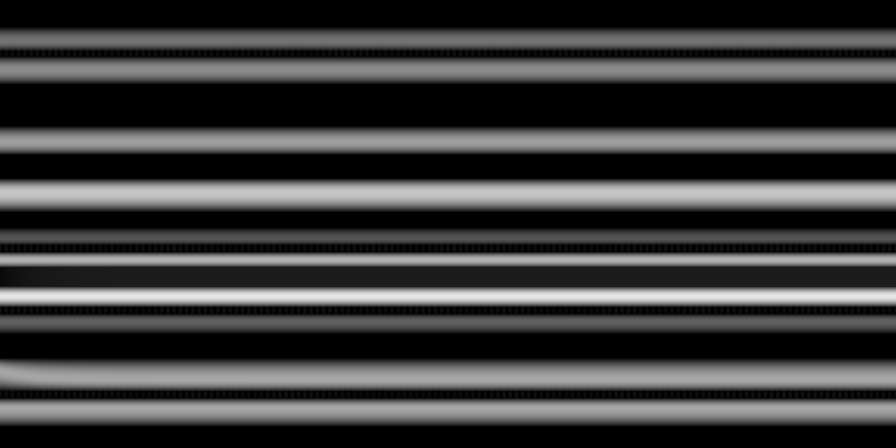
This pattern is drawn by a Shadertoy shader. Its source:

```glsl
// Ten soft grey bars run across a black field, each a lopsided dome of light.
// Bars come from a short list of profiles; fine teeth fill the narrow gaps,
// a dim strip fills one wide gap, and the left end drifts slightly.

const int BAR_COUNT = 10;
// Top edge, crest, bottom edge (fractions of height, from the top), brightness
const vec4 BARS[BAR_COUNT] = vec4[](
    vec4(0.060, 0.092, 0.114, 0.45),
    vec4(0.125, 0.155, 0.189, 0.55),
    vec4(0.281, 0.318, 0.346, 0.62),
    vec4(0.398, 0.430, 0.474, 0.78),
    vec4(0.508, 0.533, 0.547, 0.33),
    vec4(0.562, 0.580, 0.598, 0.70),
    vec4(0.638, 0.661, 0.686, 0.90),
    vec4(0.700, 0.717, 0.746, 0.38),
    vec4(0.799, 0.848, 0.874, 0.65),
    vec4(0.888, 0.911, 0.953, 0.65));

const int   DRIFT_BAR    = 8;      // bar whose crest rises at the left end
const float DRIFT_RISE   = 0.020;
const float DRIFT_LENGTH = 0.035;  // fraction of width
const float NARROW_GAP   = 0.020;  // gaps below this width carry teeth
const float TEETH_COUNT  = 144.0;
const float TEETH_LEVEL  = 0.075;
const float TEETH_SPREAD = 0.009;
const int   STRIP_BAR    = 5;      // the dim strip lies below this bar
const float STRIP_LEVEL  = 0.11;
const float STRIP_SOFT   = 0.006;
const float TAU = 6.2831853;

float hash(float n) {
    return fract(sin(n * 127.1) * 43758.5453);
}

float valueNoise(float x) {
    float f = fract(x);
    return mix(hash(floor(x)), hash(floor(x) + 1.0), f * f * (3.0 - 2.0 * f));
}

// Parabolic dome with separate extents above and below its crest
float barProfile(float depth, vec4 bar) {
    float extent = depth < bar.y ? bar.y - bar.x : bar.z - bar.y;
    float d = (depth - bar.y) / extent;
    return bar.w * max(1.0 - d * d, 0.0);
}

// Faint vertical teeth, strongest at the middle of a gap
float gapTeeth(float x, float depth, float center) {
    float wave = 0.5 + 0.5 * cos(TAU * TEETH_COUNT * x);
    float strength = mix(0.5, 1.0, valueNoise(x * 24.0 + center * 90.0));
    float d = (depth - center) / TEETH_SPREAD;
    return TEETH_LEVEL * wave * strength * exp(-d * d);
}

void mainImage(out vec4 fragColor, in vec2 fragCoord) {
    vec2 uv = fragCoord / iResolution.xy;
    float depth = 1.0 - uv.y;
    float leftEnd = exp(-uv.x / DRIFT_LENGTH);
    float light = 0.0;

    for (int i = 0; i < BAR_COUNT; i++) {
        vec4 bar = BARS[i];
        if (i == DRIFT_BAR) bar.y -= DRIFT_RISE * leftEnd;
        light = max(light, barProfile(depth, bar));

        // Teeth between closely spaced neighbours
        if (i + 1 < BAR_COUNT) {
            float nextTop = BARS[i + 1].x;
            if (nextTop - bar.z < NARROW_GAP)
                light += gapTeeth(uv.x, depth, 0.5 * (bar.z + nextTop));
        }
    }

    // Dim strip, fading toward the left end
    float stripTop = BARS[STRIP_BAR].z;
    float stripBottom = BARS[STRIP_BAR + 1].x;
    float strip = smoothstep(stripTop - STRIP_SOFT, stripTop, depth)
                * (1.0 - smoothstep(stripBottom, stripBottom + STRIP_SOFT, depth));
    light = max(light, STRIP_LEVEL * strip * (1.0 - 0.7 * leftEnd));

    fragColor = vec4(vec3(light), 1.0);
}
```
